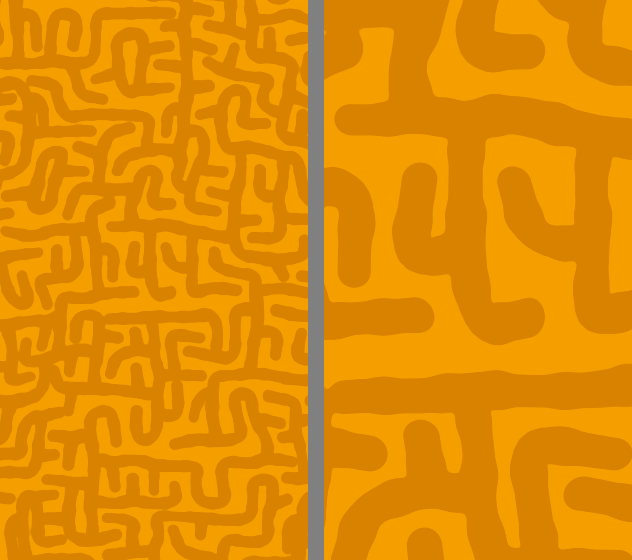
Left: the whole. Right: its middle third, enlarged.
Reproduce this pattern procedurally as a Shadertoy shader.

```glsl
const vec3 GROOVE_COLOR = vec3(0.85, 0.51, 0.0);
const vec3 GROUND_COLOR = vec3(0.96, 0.62, 0.0);
const float CELL_SIZE = 0.0655;   // path spacing, in canvas widths
const float PATH_RADIUS = 0.284;  // half stroke width, in cells
const float NODE_JITTER = 0.19;   // node displacement, in cells
const float END_OVERSHOOT = 0.14; // extra length of dead ends, in cells
const float FILLET = 0.14;        // rounding where paths join
const float BEND_AMOUNT = 1.3;    // large-scale bending, in cells
const float BEND_FREQUENCY = 0.24;
const float WIGGLE_AMOUNT = 0.2;  // small-scale waviness, in cells
const float WIGGLE_FREQUENCY = 0.7;
const float EDGE_SOFTNESS = 0.55; // half edge width, in pixels
const int CURVE_STEPS = 7;

// Integer hash giving two values in 0..1
vec2 hash2(ivec2 cell) {
    uvec2 v = uvec2(cell + 4096) * 1664525u + 1013904223u;
    v.x += v.y * 1664525u;
    v.y += v.x * 1664525u;
    v ^= v >> 16u;
    v.x += v.y * 1664525u;
    v.y += v.x * 1664525u;
    v ^= v >> 16u;
    return vec2(v & 65535u) / 65535.0;
}

vec2 smoothNoise(vec2 p) {
    ivec2 i = ivec2(floor(p));
    vec2 f = fract(p);
    f = f * f * (3.0 - 2.0 * f);
    vec2 low = mix(hash2(i), hash2(i + ivec2(1, 0)), f.x);
    vec2 high = mix(hash2(i + ivec2(0, 1)), hash2(i + ivec2(1, 1)), f.x);
    return mix(low, high, f.y);
}

float smoothMin(float a, float b, float k) {
    float h = max(k - abs(a - b), 0.0) / k;
    return min(a, b) - 0.25 * h * h * k;
}

float segmentDistance(vec2 p, vec2 a, vec2 b) {
    vec2 ab = b - a;
    float t = clamp(dot(p - a, ab) / dot(ab, ab), 0.0, 1.0);
    return length(p - a - t * ab);
}

// Distance to a quadratic curve, split into short segments
float curveDistance(vec2 p, vec2 a, vec2 control, vec2 b) {
    float d = 1e3;
    vec2 previous = a;
    for (int i = 1; i <= CURVE_STEPS; i++) {
        float t = float(i) / float(CURVE_STEPS);
        vec2 next = mix(mix(a, control, t), mix(control, b, t), t);
        d = min(d, segmentDistance(p, previous, next));
        previous = next;
    }
    return d;
}

vec2 bend(vec2 p) { return BEND_AMOUNT * (smoothNoise(p * BEND_FREQUENCY) - 0.5); }

// Bending the nodes, not the plane, keeps the stroke width even
vec2 nodePosition(ivec2 node) {
    vec2 jitter = (2.0 * hash2(node) - 1.0) * NODE_JITTER;
    return vec2(node) + jitter + bend(vec2(node));
}

// Rows and columns alternate in direction, like one-way streets
ivec2 rowStep(ivec2 node) { return ivec2((node.y & 1) == 0 ? 1 : -1, 0); }
ivec2 columnStep(ivec2 node) { return ivec2(0, (node.x & 1) == 0 ? 1 : -1); }

// Even columns oppose a diagonal partner, which prevents small closed loops
bool followsRow(ivec2 node) {
    bool opposed = (node.x & 1) == 0;
    ivec2 source = opposed ? node + rowStep(node) - ivec2(0, 1) : node;
    return (hash2(source + 977).x < 0.5) != opposed;
}

// Each node joins its incoming branches to one outgoing branch
float nodeDistance(vec2 p, ivec2 node) {
    ivec2 exitStep = followsRow(node) ? rowStep(node) : columnStep(node);
    vec2 center = nodePosition(node);
    vec2 exitPoint = 0.5 * (center + nodePosition(node + exitStep));
    float d = 1e3;
    bool deadEnd = true;
    for (int i = 0; i < 2; i++) {
        bool alongRow = i == 0;
        ivec2 source = node - (alongRow ? rowStep(node) : columnStep(node));
        if (followsRow(source) == alongRow) {
            vec2 entry = 0.5 * (center + nodePosition(source));
            d = smoothMin(d, curveDistance(p, entry, center, exitPoint), FILLET);
            deadEnd = false;
        }
    }
    if (deadEnd) {
        vec2 tip = center + normalize(center - exitPoint) * END_OVERSHOOT;
        d = segmentDistance(p, tip, exitPoint);
    }
    return d;
}

void mainImage(out vec4 fragColor, in vec2 fragCoord) {
    vec2 p = fragCoord / iResolution.x / CELL_SIZE;
    p += WIGGLE_AMOUNT * (smoothNoise(p * WIGGLE_FREQUENCY + 40.0) - 0.5);

    // Undo the bend to find the nearest node, refining once
    vec2 unbent = p - bend(p - bend(p));
    ivec2 nearest = ivec2(floor(unbent + 0.5));

    // Join the paths of the surrounding nodes
    float d = 1e3;
    for (int y = -1; y <= 1; y++)
        for (int x = -1; x <= 1; x++)
            d = smoothMin(d, nodeDistance(p, nearest + ivec2(x, y)), FILLET);

    float softness = EDGE_SOFTNESS / (iResolution.x * CELL_SIZE);
    float ground = smoothstep(-softness, softness, d - PATH_RADIUS);
    fragColor = vec4(mix(GROOVE_COLOR, GROUND_COLOR, ground), 1.0);
}
```
